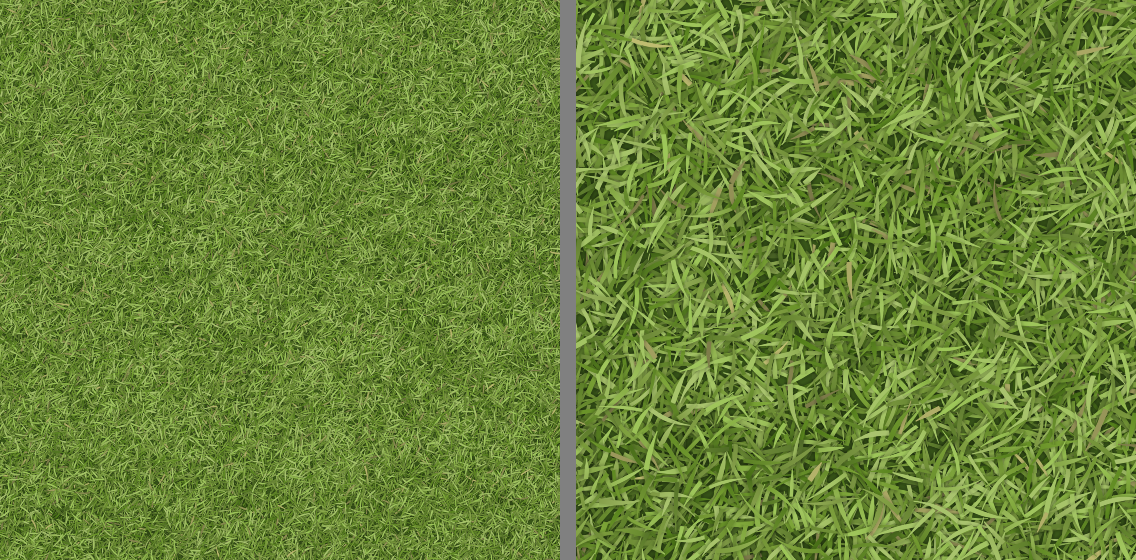
Left, the full canvas; right, a detail of the centre.
Write a WebGL 1 fragment shader that draws this texture.

```glsl
precision highp float;
// Draws a dense mown lawn of short, overlapping grass blades seen from above.
uniform vec2 u_resolution;

const float PI = 3.14159265;
const int LAYERS = 16;             // blade layers, from the soil upwards
const float CELLS = 56.0;          // blade cells across the canvas
const float MIN_REACH = 0.35;      // half blade length, in cells
const float MAX_REACH = 0.85;
const float HALF_WIDTH = 0.075;    // half blade width, in cells
const float BEND = 0.5;            // curvature range of the blades
const float LEAN = 1.05;           // most common blade direction, in radians
const float SHADOW = 0.11;         // darkening beside a blade
const float STRAW_SHARE = 0.025;   // share of dry blades
const float CLUMP_SCALE = 24.0;    // small light and dark tufts
const float CLUMP_STRENGTH = 0.20;
const float PATCH_SCALE = 6.0;     // broad variation over the lawn
const float PATCH_STRENGTH = 0.10;

const vec3 SOIL = vec3(0.21, 0.32, 0.09);
const vec3 SHADE_GREEN = vec3(0.20, 0.31, 0.08);
const vec3 MID_GREEN = vec3(0.36, 0.50, 0.15);
const vec3 LIT_GREEN = vec3(0.48, 0.61, 0.23);
const vec3 TIP_GREEN = vec3(0.64, 0.77, 0.39);
const vec3 STRAW = vec3(0.68, 0.67, 0.40);
const vec3 HUE_SHIFT = vec3(0.05, -0.01, 0.09);

vec3 hash3(vec2 p) {
  vec3 q = fract(p.xyx * vec3(0.1031, 0.1030, 0.0973));
  q += dot(q, q.yxz + 33.33);
  return fract((q.xxy + q.yzz) * q.zyx);
}

float cornerSlope(vec2 corner, vec2 offset) {
  float a = 2.0 * PI * hash3(corner + 71.7).x;
  return dot(vec2(cos(a), sin(a)), offset);
}

float gradientNoise(vec2 p) {
  vec2 i = floor(p), f = fract(p), e = vec2(1.0, 0.0);
  vec2 u = f * f * f * (f * (f * 6.0 - 15.0) + 10.0);
  float low = mix(cornerSlope(i, f), cornerSlope(i + e, f - e), u.x);
  float high = mix(cornerSlope(i + e.yx, f - e.yx), cornerSlope(i + 1.0, f - 1.0), u.x);
  return mix(low, high, u.y);
}

mat2 rotation(float a) {
  float c = cos(a), s = sin(a);
  return mat2(c, -s, s, c);
}

vec3 grassRamp(float tone) {
  float t = clamp(tone, 0.0, 1.0) * 3.0;
  vec3 c = mix(SHADE_GREEN, MID_GREEN, min(t, 1.0));
  c = mix(c, LIT_GREEN, clamp(t - 1.0, 0.0, 1.0));
  return mix(c, TIP_GREEN, clamp(t - 2.0, 0.0, 1.0));
}

// Paints one blade over the colour below; p is relative to the blade centre.
vec3 paintBlade(vec3 below, vec2 p, vec3 shape, vec3 tint, float turn, float depth, float tuft, float pixel) {
  float reach = mix(MIN_REACH, MAX_REACH, shape.y);
  float spread = shape.x * 2.0 - 1.0;
  float angle = LEAN + 0.5 * PI * spread * (0.65 + 0.35 * abs(spread));
  if (tint.z > 0.5) angle += PI;
  vec2 q = rotation(angle - turn) * p;
  q.y += (shape.z - 0.5) * BEND * (q.x * q.x - 0.1);

  float along = clamp(q.x / reach, -1.0, 1.0);
  float width = HALF_WIDTH * (0.7 + 0.5 * tint.y) * (1.0 - 0.75 * smoothstep(-0.2, 1.0, along));
  float side = abs(q.y);
  float ends = 1.0 - smoothstep(reach - pixel, reach + 0.3 * pixel, abs(q.x));
  float cover = ends * (1.0 - smoothstep(width - 0.55 * pixel, width + 0.55 * pixel, side));
  float halo = ends * (1.0 - smoothstep(width, width + 0.14, side));

  float tone = 0.03 + 0.85 * tint.x + 0.32 * depth + 0.10 * along + tuft;
  vec3 blade = grassRamp(tone) + (fract(tint.y * 7.0) - 0.5) * HUE_SHIFT;
  float dry = step(1.0 - STRAW_SHARE, fract(tint.z * 13.0));
  blade = mix(blade, STRAW * (0.7 + 0.4 * tint.x), dry);
  return mix(below * (1.0 - SHADOW * halo), blade, cover);
}

void main() {
  float size = min(u_resolution.x, u_resolution.y);
  vec2 uv = gl_FragCoord.xy / size;
  float pixel = CELLS / size;
  float tuft = CLUMP_STRENGTH * gradientNoise(uv * CLUMP_SCALE)
             + PATCH_STRENGTH * gradientNoise(uv * PATCH_SCALE + 9.0);
  vec3 color = SOIL * (1.0 + tuft);

  // Each layer has its own turned grid, so that no rows show.
  for (int layer = 0; layer < LAYERS; layer++) {
    float n = float(layer);
    float turn = n * 0.73;
    vec2 p = rotation(turn) * (uv * CELLS) + n * vec2(3.37, 7.61) + 150.0;
    vec2 home = floor(p);
    for (int j = -1; j <= 1; j++) {
      for (int i = -1; i <= 1; i++) {
        vec2 cell = home + vec2(float(i), float(j));
        vec2 key = cell + n * vec2(137.0, 311.0);
        vec3 shape = hash3(key);
        vec3 tint = hash3(key + 53.3);
        vec2 center = cell + hash3(key + 19.9).xy;
        color = paintBlade(color, p - center, shape, tint, turn, n / float(LAYERS - 1), tuft, pixel);
      }
    }
  }
  gl_FragColor = vec4(clamp(color, 0.0, 1.0), 1.0);
}
```
